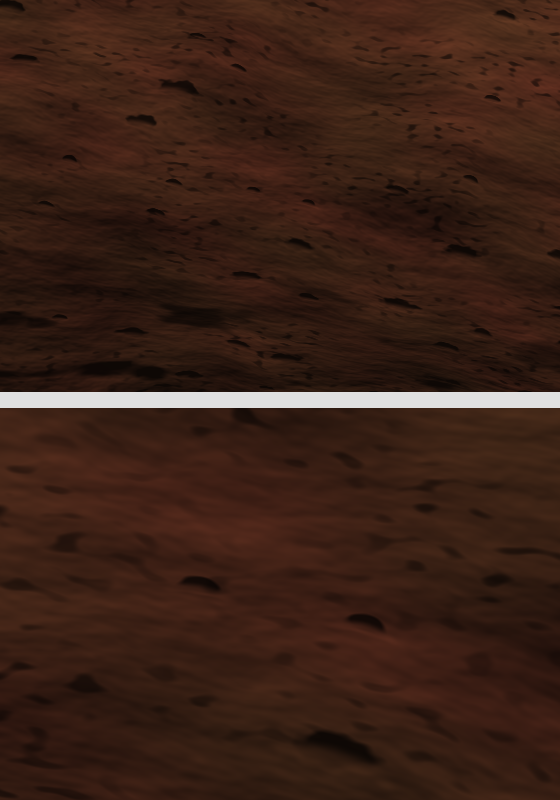
Top: the whole. Bottom: its middle third, enlarged.
Write a Shadertoy shader that draws this texture.

```glsl
// Dim sandstone slope at dusk: wind-worn beds that sag across the frame.
// Stretched gradient noise in bent bed coordinates is lit by its own slope,
// then darkened by flecks, scattered hollows and shadowed ledges.

const vec3  ROCK_HUE    = vec3(1.0, 0.545, 0.345);
const vec3  RED_HUE     = vec3(1.04, 0.51, 0.345);
const vec3  OLIVE_HUE   = vec3(0.97, 0.575, 0.345);
const float BASE_TONE   = 0.222;
const float MIN_TONE    = 0.055;
const vec2  DUSK_SLOPE  = vec2(0.035, 0.125);  // brightening to the upper right
const float RELIEF      = 0.50;
const float MOTTLE      = 0.085;
const float LOWER_TILT  = -0.10;
const float UPPER_TILT  = 0.21;
const vec2  LIGHT_STEP  = vec2(-0.003, 0.005);
const vec2  HOLLOW_CELL = vec2(0.21, 0.115);
const float HOLLOW_ODDS = 0.42;
const int   OCTAVES     = 6;

float hash(vec2 cell) {
    uvec2 k = uvec2(ivec2(cell)) * uvec2(1597334673u, 3812015801u);
    uint n = (k.x ^ k.y) * 1597334673u;
    n = (n ^ (n >> 15)) * 2246822519u;
    return float((n ^ (n >> 13)) >> 8) / 16777216.0;
}

float cornerSlope(vec2 cell, vec2 offset) {
    float angle = 6.2832 * hash(cell);
    return dot(vec2(cos(angle), sin(angle)), offset);
}

float gradientNoise(vec2 p) {
    vec2 i = floor(p), f = p - i;
    vec2 u = f * f * f * (f * (f * 6.0 - 15.0) + 10.0);
    vec2 e = vec2(1.0, 0.0);
    return mix(mix(cornerSlope(i, f), cornerSlope(i + e, f - e), u.x),
               mix(cornerSlope(i + e.yx, f - e.yx), cornerSlope(i + 1.0, f - 1.0), u.x), u.y);
}

// Height of the rock, drawn out along the beds
float rockHeight(vec2 bed) {
    float height = 0.0, amp = 1.0, freq = 6.0;
    for (int i = 0; i < OCTAVES; i++) {
        height += amp * gradientNoise(bed * freq * vec2(0.36, 1.0) + 17.3 * float(i));
        amp *= 0.52;
        freq *= 1.95;
    }
    return height;
}

// Bend the canvas so that y runs across the beds
vec2 bedCoords(vec2 p) {
    float tilt = mix(LOWER_TILT, UPPER_TILT, smoothstep(0.0, 0.65, p.y + 0.35 * p.x));
    float sway = 0.045 * gradientNoise(p * vec2(2.2, 3.0) + 5.0)
               + 0.012 * gradientNoise(p * vec2(8.0, 11.0));
    return vec2(p.x - 0.15 * p.y, p.y + tilt * p.x + sway);
}

// Scattered hollows: x = shadow under the upper lip, y = lit lower rim
vec2 hollows(vec2 bed) {
    vec2 home = floor(bed / HOLLOW_CELL), result = vec2(0.0);
    float ragged = 0.45 * gradientNoise(bed * vec2(26.0, 48.0))
                 + 0.25 * gradientNoise(bed * vec2(60.0, 110.0));
    for (int y = -1; y <= 1; y++)
    for (int x = -1; x <= 1; x++) {
        vec2 cell = home + vec2(x, y);
        if (hash(cell + 71.0) > HOLLOW_ODDS) continue;
        vec2 centre = (cell + 0.2 + 0.6 * vec2(hash(cell + 11.0), hash(cell + 37.0))) * HOLLOW_CELL;
        float size = mix(0.008, 0.022, pow(hash(cell + 53.0), 2.0));
        vec2 d = (bed - centre) / (size * vec2(2.9, 1.0));
        d.y += 0.45 * d.x * d.x;
        float edge = 1.0 - length(d) + ragged;
        float inside = smoothstep(0.0, 0.35, edge);
        float rim = smoothstep(0.4, 0.0, abs(edge + 0.15)) * smoothstep(0.1, -0.8, d.y);
        result = max(result, vec2(inside * smoothstep(-0.75, 0.2, d.y), rim));
    }
    return result;
}

void mainImage(out vec4 fragColor, in vec2 fragCoord) {
    vec2 uv = fragCoord / iResolution.xy;
    vec2 p = fragCoord / iResolution.y;
    vec2 bed = bedCoords(p);

    // Dusk light, broad mottling and relief
    float broad = gradientNoise(bed * vec2(2.3, 5.5) + 9.0)
                + 0.6 * gradientNoise(bed * vec2(6.0, 15.0) + 31.0);
    float slope = rockHeight(bed) - rockHeight(bed + LIGHT_STEP);
    float tone = BASE_TONE + dot(uv - 0.5, DUSK_SLOPE) + MOTTLE * broad + RELIEF * slope;
    tone += 0.03 * smoothstep(0.65, 1.0, uv.x) * smoothstep(0.6, 1.0, uv.y);

    // Smooth red ridge running down to the right, pitted trough above it
    float ridge = p.y - 0.97 + 0.6 * p.x + 0.09 * gradientNoise(p * 4.0 + 3.0);
    float crest = exp(-ridge * ridge / 0.004) * smoothstep(0.2, 0.5, p.x);
    float trough = exp(-pow((ridge - 0.13) / 0.075, 2.0)) * smoothstep(0.3, 0.6, p.x);
    tone += 0.022 * crest - 0.03 * trough;

    // Small dark flecks, gathered in patches
    float patches = smoothstep(-0.25, 0.35, gradientNoise(bed * vec2(3.5, 8.0) + 50.0) + 0.3 * trough);
    float fleck = smoothstep(0.14, 0.46, gradientNoise(bed * vec2(30.0, 78.0)));
    tone *= 1.0 - 0.5 * fleck * patches * (1.0 - 0.7 * crest);

    // Long ledge shadows toward the lower left
    float ledge = gradientNoise(bed * vec2(3.2, 13.0) + 80.0)
                + 0.22 * gradientNoise(bed * vec2(14.0, 45.0));
    float lowerLeft = smoothstep(0.75, 0.1, uv.y + 0.35 * uv.x);
    tone *= 1.0 - 0.72 * smoothstep(0.17, 0.42, ledge) * lowerLeft;

    // Hollows
    vec2 hollow = hollows(bed);
    tone = tone * (1.0 - 0.7 * hollow.x) + 0.035 * hollow.y;

    // Tint drifts between red and olive
    float tint = 1.3 * gradientNoise(bed * vec2(3.0, 7.0) + 120.0) + 0.5 * crest;
    vec3 hue = mix(ROCK_HUE, tint > 0.0 ? RED_HUE : OLIVE_HUE, min(abs(tint) * 1.6, 1.0));
    fragColor = vec4(hue * max(tone, MIN_TONE), 1.0);
}
```
